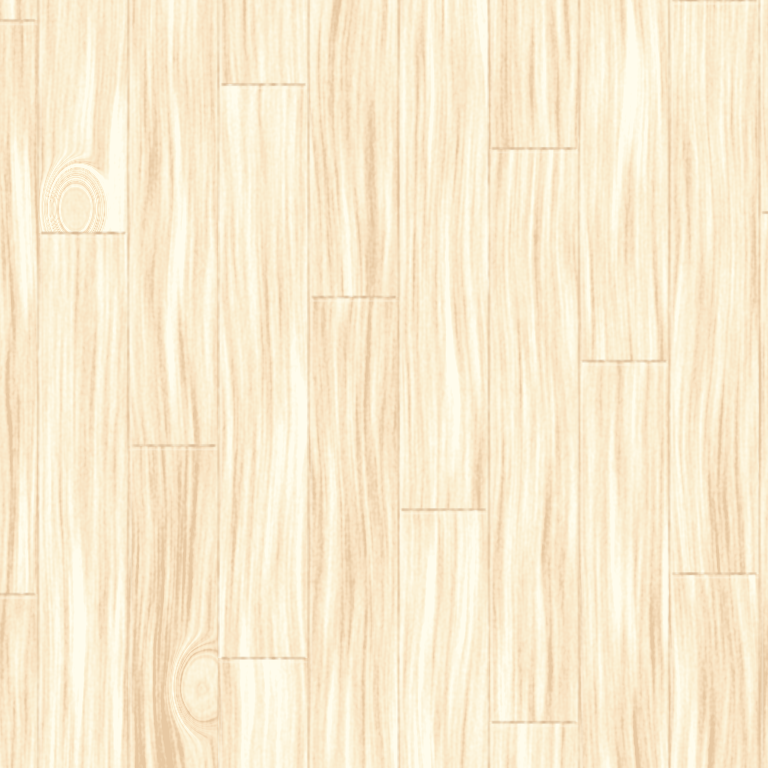
Reproduce this texture procedurally as a Shadertoy shader.

```glsl
// Pale cream wood flooring: narrow upright planks with staggered end joints, streaky grain and two knots.

vec2 hash2(vec2 p) {
    p = vec2(dot(p, vec2(127.1, 311.7)), dot(p, vec2(269.5, 183.3)));
    return fract(sin(p) * 43758.5453);
}

// Gradient noise, roughly -0.7 to 0.7
float noise(vec2 p) {
    vec2 i = floor(p), f = p - i;
    vec2 u = f * f * f * (f * (f * 6.0 - 15.0) + 10.0);
    vec2 e = vec2(0.0, 1.0);
    float a = dot(hash2(i) * 2.0 - 1.0, f);
    float b = dot(hash2(i + e.yx) * 2.0 - 1.0, f - e.yx);
    float c = dot(hash2(i + e.xy) * 2.0 - 1.0, f - e.xy);
    float d = dot(hash2(i + e.yy) * 2.0 - 1.0, f - e.yy);
    return mix(mix(a, b, u.x), mix(c, d, u.x), u.y);
}

// Whole part names the plank, fraction is the place within it
vec2 plankCoord(vec2 p) {
    float across = (p.x - 0.0495) / 0.1174;
    return vec2(across, (p.y - 0.6966 + 0.2768 * floor(across)) / 0.747);
}

// Grain lightness, 0 tan to 1 ivory
float grainTone(vec2 p, vec2 id) {
    vec2 seed = hash2(id + 7.0);
    vec2 shift = seed * 50.0;

    // Slow sideways drift of the fibres
    vec2 g = p;
    g.x += 0.03 * noise(vec2(p.x * 8.0, p.y * 3.0) + shift);
    g.x += 0.003 * noise(vec2(p.x * 25.0, p.y * 11.0) + shift);

    // Knots bend the fibres into loose rings
    vec2 knots[2] = vec2[2](vec2(0.262, 0.105), vec2(0.098, 0.728));
    for (int k = 0; k < 2; k++) {
        vec2 d = (p - knots[k]) / vec2(1.0, 1.5);
        float radius = length(d) + 0.008 * noise(p * 45.0);
        float inside = all(equal(floor(plankCoord(knots[k])), id)) ? 1.0 : 0.0;
        float bend = inside * exp(-pow(length(d) / 0.034, 4.0));
        g = mix(g, vec2(radius * 0.9 + 0.31, knots[k].y + 0.8 * d.y), bend);
    }

    float threads = noise(vec2(g.x * 205.0, g.y * 9.0) + shift);
    float fibres = noise(vec2(g.x * 125.0, g.y * 4.0) + shift);
    float bands = noise(vec2(g.x * 68.0, g.y * 2.2) + shift.yx);
    float broad = noise(vec2(g.x * 18.0, g.y * 1.5) + shift);
    float streak = smoothstep(0.12, 0.3, noise(vec2(g.x * 50.0, g.y * 3.0) + shift + 9.0));
    float pores = noise(vec2(p.x * 230.0, p.y * 60.0));
    float speckle = noise(p * vec2(240.0, 200.0) + 5.0);
    float tint = 0.11 * cos(id.x * 2.693 - 5.34) + 0.14 * (seed.x - 0.5);
    return 0.47 + tint + 0.55 * threads + 0.65 * fibres + 0.5 * bands
         + 0.35 * broad + 0.42 * streak + 0.22 * pores + 0.2 * speckle;
}

// Colour ramp through the four wood shades
vec3 woodColor(float tone) {
    vec3 color = mix(vec3(0.91, 0.79, 0.64), vec3(0.975, 0.885, 0.755), clamp(tone / 0.3, 0.0, 1.0));
    color = mix(color, vec3(0.985, 0.935, 0.82), clamp((tone - 0.3) / 0.27, 0.0, 1.0));
    return mix(color, vec3(1.0, 0.99, 0.925), clamp((tone - 0.57) / 0.43, 0.0, 1.0));
}

void mainImage(out vec4 fragColor, in vec2 fragCoord) {
    vec2 p = fragCoord / iResolution.xy;
    vec2 plank = plankCoord(p);
    vec2 id = floor(plank);
    vec3 color = woodColor(grainTone(p, id));

    // Signed distance to the nearest long seam and end joint
    vec2 nearest = floor(plank + 0.5);
    vec2 edge = (plank - nearest) * vec2(0.1174, 0.747);
    vec2 gap = abs(edge);
    float soft = 1.0 / iResolution.y;

    // Pale bevels beside the gaps
    float bevel = exp(-pow((edge.x - 0.004) / 0.0015, 2.0))
                + exp(-pow((edge.y + 0.005) / 0.0015, 2.0));
    color = mix(color, vec3(1.0, 0.98, 0.91), 0.35 * min(bevel, 1.0));

    // Long seams, worn unevenly along their length
    float seam = 1.0 - smoothstep(0.0002, 0.0016 + soft, gap.x);
    seam *= 0.5 + 0.6 * noise(vec2(nearest.x * 7.3, p.y * 14.0))
          + 0.5 * noise(vec2(nearest.x * 3.7, p.y * 90.0));
    color = mix(color, vec3(0.89, 0.76, 0.61), clamp(seam, 0.0, 1.0));

    // End joints, broken into dashes and stopping short of the seams
    float joint = 1.0 - smoothstep(0.0004, 0.0018 + soft, gap.y);
    joint *= smoothstep(0.002, 0.006, gap.x);
    joint *= 0.62 + 1.1 * noise(vec2(p.x * 125.0, id.x * 5.3 + 0.4));
    color = mix(color, vec3(0.86, 0.74, 0.60), clamp(joint, 0.0, 1.0));

    fragColor = vec4(color, 1.0);
}
```
